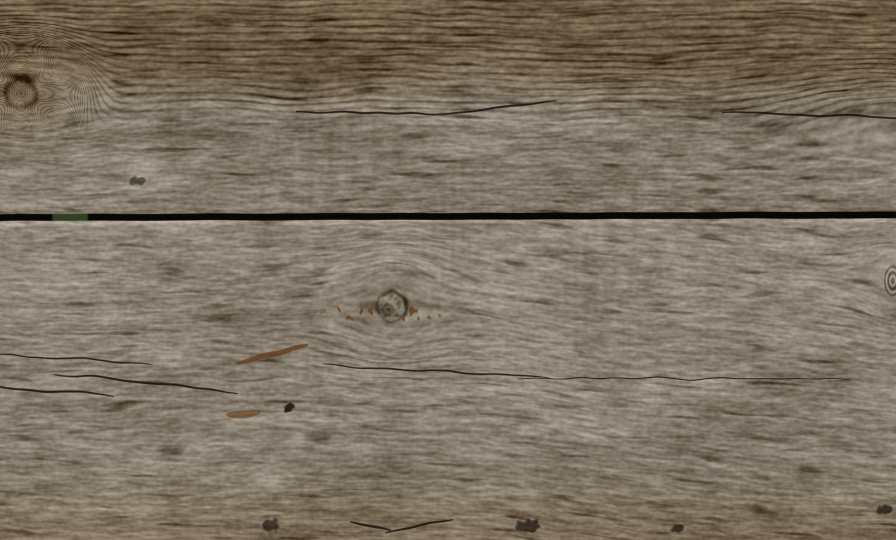
Give the GLSL for this texture, as a WebGL 1 fragment shader.

```glsl
precision highp float;
// Two weathered timber planks with a dark gap, knots, cracks and rust stains.
uniform vec2 u_resolution;

const vec3 DARK_WOOD = vec3(0.20, 0.15, 0.085);
const vec3 PALE_WOOD = vec3(0.66, 0.63, 0.58);
const vec3 BROWN_TINT = vec3(1.03, 0.95, 0.81);
const vec3 GAP_COLOR = vec3(0.035, 0.027, 0.018);
const vec3 MOSS_COLOR = vec3(0.19, 0.25, 0.14);
const vec3 RUST_COLOR = vec3(0.39, 0.24, 0.11);
const vec2 KNOT_LEFT = vec2(0.039, 0.827);
const vec2 KNOT_MID = vec2(0.727, 0.433);
const vec2 KNOT_RIGHT = vec2(1.656, 0.48);
const float ASPECT = 1.662;
const float GAP_HALF = 0.0062;
const float RING_FREQ = 72.0;
const float FIBRE_FREQ = 125.0;

vec2 gradientAt(vec2 cell) {
  float a = 6.2832 * fract(sin(dot(cell, vec2(127.1, 311.7))) * 43758.5);
  return vec2(cos(a), sin(a));
}

float noise(vec2 p) {
  vec2 i = floor(p), f = fract(p), e = vec2(0, 1);
  vec2 u = f * f * f * (f * (f * 6.0 - 15.0) + 10.0);
  float low = mix(dot(gradientAt(i), f), dot(gradientAt(i + e.yx), f - e.yx), u.x);
  float high = mix(dot(gradientAt(i + e), f - e), dot(gradientAt(i + 1.0), f - 1.0), u.x);
  return mix(low, high, u.y);
}

float fbm(vec2 p) {
  float sum = 0.0, amp = 1.0;
  for (int i = 0; i < 4; i++) {
    sum += amp * noise(p);
    p = p * 2.03 + 17.3;
    amp *= 0.55;
  }
  return sum;
}

float glow(vec2 d, float rx, float ry) {
  d /= vec2(rx, ry);
  return exp(-dot(d, d));
}

// Tapered, slightly wandering line from a to b
float crack(vec2 p, vec2 a, vec2 b, float width) {
  vec2 d = b - a;
  float h = clamp(dot(p - a, d) / dot(d, d), 0.0, 1.0);
  float wander = 0.007 * noise(vec2(p.x * 16.0, a.y * 50.0));
  float r = width * mix(0.35, 1.0, sqrt(4.0 * h * (1.0 - h)));
  float soft = 0.8 / u_resolution.y;
  return 1.0 - smoothstep(r - soft, r + soft, length(p - a - d * h + vec2(0, wander)));
}

// Ragged oval blotch
float spot(vec2 p, float x, float y, float rx, float ry) {
  float r = length((p - vec2(x, y)) / vec2(rx, ry)) + 0.7 * noise(p * 90.0);
  return 1.0 - smoothstep(0.6, 1.15, r);
}

void main() {
  vec2 p = gl_FragCoord.xy / u_resolution * vec2(ASPECT, 1);
  float soft = 0.8 / u_resolution.y;
  float gapY = mix(0.597, 0.602, p.x / ASPECT) + 0.002 * noise(vec2(p.x * 9.0, 3));
  float upper = step(gapY, p.y), lower = 1.0 - upper;
  vec2 dl = p - KNOT_LEFT, dm = p - KNOT_MID, dr = p - KNOT_RIGHT;

  // Grain height: straight fibres bent around the knots
  float v = p.y + 0.012 * noise(p * vec2(2.5, 5)) + 0.003 * noise(p * vec2(14, 22));
  v -= 0.85 * dl.y * glow(dl, 0.13, 0.075) + 0.8 * dm.y * glow(dm, 0.1, 0.09);
  v -= 0.7 * dr.y * glow(dr, 0.06, 0.07);
  float arch = upper * glow(vec2(0, p.y - 0.81), 1.0, 0.065);
  v += arch * (0.035 * noise(vec2(p.x * 3.2, 7)) - 0.05 * smoothstep(1.25, ASPECT, p.x));
  v += lower * 0.07 * smoothstep(0.6, 1.2, p.x) * (p.x - 0.6);

  // Broad weathering, then fibres at several scales
  float tone = 0.7 + 0.16 * fbm(p * vec2(2.5, 5) + 4.0);
  tone += 0.19 * noise(vec2(p.x * 5.0, v * 42.0));
  tone += 0.3 * noise(vec2(p.x * 17.0, v * FIBRE_FREQ));
  tone += 0.2 * noise(vec2(p.x * 48.0 + 9.0, v * FIBRE_FREQ * 1.5));
  tone += 0.13 * noise(p * vec2(110, 150));
  tone -= 0.32 * smoothstep(0.22, 0.55, noise(vec2(p.x * 11.0 + 31.0, v * 85.0)));

  // Growth rings and brown band of the upper plank
  float brown = upper * smoothstep(0.77, 0.91, p.y + 0.04 * noise(p * vec2(4, 6)));
  float nearKnot = upper * glow(dl, 0.085, 0.07);
  float phase = mix(v * RING_FREQ, length(dl * vec2(0.8, 1)) * 85.0, nearKnot);
  phase += 0.5 * noise(vec2(p.x * 6.0, v * 25.0));
  float rings = pow(0.5 + 0.5 * sin(6.2832 * phase), 2.5);
  float ringMask = smoothstep(0.73, 0.83, p.y) * (0.75 + 0.6 * noise(p * vec2(5, 12)));
  tone -= ringMask * (0.36 * rings - 0.06) + 0.19 * brown;
  tone -= upper * 0.14 * glow(p - vec2(0.34, 0.75), 0.3, 0.04);
  tone -= 0.13 * glow(p - vec2(1.2, 0.805), 0.22, 0.018);
  tone += 0.1 * glow(p - vec2(0.75, 0.8), 0.3, 0.025);
  float bottom = 1.0 - smoothstep(0.0, 0.16, p.y);
  tone += lower * 0.05 * smoothstep(0.3, 0.5, p.y) - 0.12 * bottom;

  // Knots: oval rims with broken cores
  float rl = length(dl) + 0.006 * noise(p * 35.0);
  tone -= 0.4 * glow(vec2(rl - 0.027, 0), 0.006, 1.0) + 0.25 * glow(dl, 0.013, 0.011);
  float rm = length(dm * 0.93) + 0.006 * noise(p * 45.0);
  float core = 1.0 - smoothstep(0.02, 0.027, rm);
  tone += core * (0.08 - 0.75 * abs(noise(p * vec2(75, 95))));
  float rimSide = 0.5 + 0.5 * smoothstep(-0.02, 0.02, dm.x + dm.y);
  tone -= 0.55 * rimSide * glow(vec2(rm - 0.026, 0), 0.0035, 1.0);
  float rr = length(dr * vec2(1.8, 1));
  tone -= (1.0 - smoothstep(0.024, 0.034, rr)) * (0.25 + 0.3 * sin(rr * 520.0));

  // Long splits
  float split = crack(p, vec2(0, 0.344), vec2(0.28, 0.325), 0.0015);
  split = max(split, crack(p, vec2(-0.05, 0.289), vec2(0.21, 0.268), 0.002));
  split = max(split, crack(p, vec2(0.1, 0.309), vec2(0.44, 0.272), 0.002));
  split = max(split, crack(p, vec2(0.6, 0.325), vec2(1.02, 0.3), 0.0016));
  split = max(split, crack(p, vec2(0.96, 0.3), vec2(1.58, 0.298), 0.001));
  split = max(split, crack(p, vec2(0.65, 0.032), vec2(0.725, 0.015), 0.0024));
  split = max(split, crack(p, vec2(0.715, 0.015), vec2(0.84, 0.038), 0.002));
  split = max(split, crack(p, vec2(0.55, 0.792), vec2(0.85, 0.79), 0.002));
  split = max(split, crack(p, vec2(0.82, 0.788), vec2(1.03, 0.816), 0.002));
  split = max(split, crack(p, vec2(1.34, 0.792), vec2(1.7, 0.784), 0.002));

  // Small holes and bruises
  float holes = spot(p, 0.535, 0.245, 0.011, 0.008) + 0.7 * spot(p, 0.502, 0.026, 0.017, 0.015);
  holes += 0.8 * (spot(p, 0.978, 0.026, 0.025, 0.013) + spot(p, 1.258, 0.022, 0.013, 0.009));
  holes += 0.8 * spot(p, 1.641, 0.056, 0.016, 0.01) + 0.6 * spot(p, 0.255, 0.665, 0.024, 0.008);

  // Lit and shaded plank edges
  float below = gapY - GAP_HALF - p.y;
  tone += 0.17 * smoothstep(-0.001, 0.002, below) * (1.0 - smoothstep(0.003, 0.012, below));
  tone -= 0.12 * upper * (1.0 - smoothstep(0.006, 0.018, p.y - gapY));
  vec3 color = mix(DARK_WOOD, PALE_WOOD, clamp(tone, -0.12, 1.12));
  color *= mix(vec3(1), BROWN_TINT, max(0.85 * brown, max(0.8 * nearKnot, 0.5 * bottom)));

  // Rust streaks, and flecks beside the middle knot
  float rust = crack(p, vec2(0.44, 0.326), vec2(0.57, 0.361), 0.005);
  rust = max(rust, 0.8 * crack(p, vec2(0.422, 0.232), vec2(0.482, 0.236), 0.007));
  float flecks = smoothstep(0.16, 0.36, noise(p * vec2(95, 60) + 2.0));
  rust = max(rust, flecks * smoothstep(0.3, 0.6, glow(dm + 0.012, 0.13, 0.018)));
  color = mix(color, RUST_COLOR, 0.8 * rust * (1.0 - 0.8 * core));
  color = mix(color, GAP_COLOR * 2.2, 0.85 * max(split, min(holes, 1.0)));

  // Gap between planks, with a mossy glimpse
  float gap = 1.0 - smoothstep(GAP_HALF - soft, GAP_HALF + soft, abs(p.y - gapY));
  float moss = 1.0 - smoothstep(0.03, 0.036, abs(p.x - 0.13));
  gl_FragColor = vec4(mix(color, mix(GAP_COLOR, MOSS_COLOR, moss), gap), 1);
}
```
